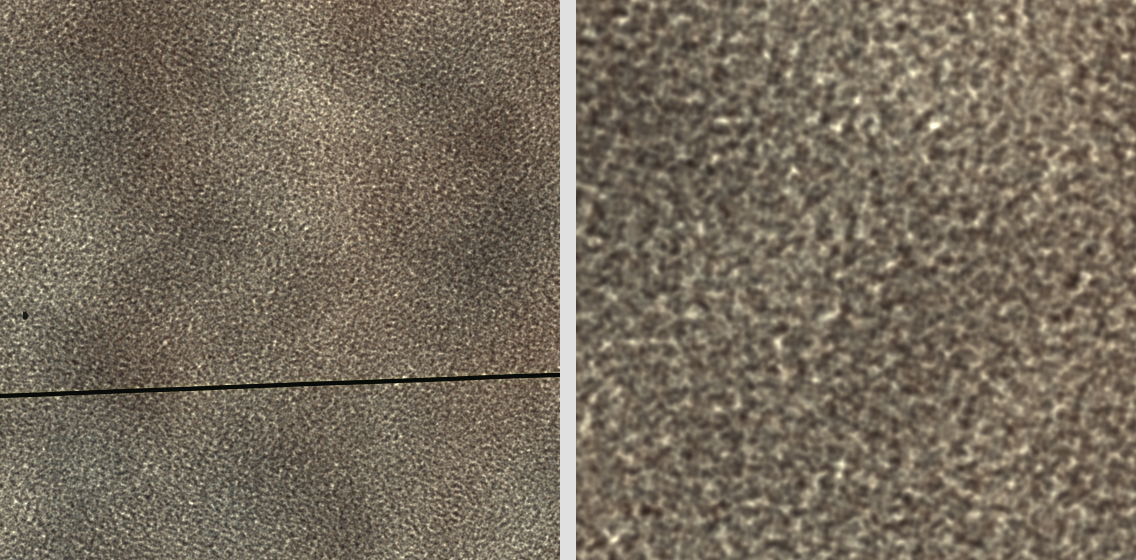
Left: the whole. Right: its middle third, enlarged.
This texture is drawn by a Shadertoy shader. Its source:

```glsl
// Weathered stone slab: fine wormy grain over soft cloudy stains, crossed by
// one dark, slightly tilted joint with pale rims, plus a small pit.
// Layers of gradient noise set an exponential tone, which is then coloured.

#define BASE_TONE 0.45
#define GRAIN_SCALE 135.0
#define GRAIN_CONTRAST 0.98
#define STAIN_SCALE 3.2
#define STAIN_CONTRAST 0.34
#define HUE_DRIFT 0.06
#define JOINT_LEFT 0.293
#define JOINT_SLOPE 0.038
#define JOINT_HALF_WIDTH 0.0040
#define RIM_STRENGTH 0.30
#define PIT_CENTER vec2(0.046, 0.437)
#define JOINT_COLOR vec3(0.035, 0.042, 0.030)

// Sine-free hash giving a vector in -1..1
vec2 hashGradient(vec2 cell) {
    vec3 h = fract(cell.xyx * vec3(0.1031, 0.1030, 0.0973));
    h += dot(h, h.yzx + 33.33);
    return fract((h.xx + h.yz) * h.zy) * 2.0 - 1.0;
}

float gradientNoise(vec2 p) {
    vec2 cell = floor(p), f = fract(p);
    vec2 blend = f * f * f * (f * (f * 6.0 - 15.0) + 10.0);
    vec2 e = vec2(0.0, 1.0);
    float a = dot(hashGradient(cell), f);
    float b = dot(hashGradient(cell + e.yx), f - e.yx);
    float c = dot(hashGradient(cell + e.xy), f - e.xy);
    float d = dot(hashGradient(cell + e.yy), f - e.yy);
    return mix(mix(a, b, blend.x), mix(c, d, blend.x), blend.y);
}

mat2 rotation(float angle) {
    float c = cos(angle), s = sin(angle);
    return mat2(c, s, -s, c);
}

// Broad stains, each octave turned to hide the lattice
float stains(vec2 p) {
    float sum = 0.0, weight = 1.0;
    for (int i = 0; i < 4; i++) {
        sum += weight * gradientNoise(p);
        p = rotation(0.9) * p * 2.1 + 17.3;
        weight *= 0.6;
    }
    return sum;
}

// Short flecks lying along two crossing directions
float grain(vec2 p, float lean) {
    vec2 stretch = vec2(0.8, 1.15);
    float falling = gradientNoise(rotation(0.45) * p * stretch + 50.0);
    float rising = gradientNoise(rotation(-0.7) * p * stretch + 310.0);
    float fine = gradientNoise(rotation(0.2) * p * 1.75 + 120.0);
    return falling * (0.75 + lean) + rising * (0.65 - lean) + 0.6 * fine;
}

void mainImage(out vec4 fragColor, in vec2 fragCoord) {
    vec2 uv = fragCoord / iResolution.y;
    float pixel = 1.0 / iResolution.y;

    // Stone tone
    float stain = stains(uv * STAIN_SCALE + 7.7);
    float lean = clamp(gradientNoise(uv * 5.0 + 90.0), -0.3, 0.3);
    float fleck = grain(uv * GRAIN_SCALE, lean);
    float tone = BASE_TONE * exp(GRAIN_CONTRAST * fleck + STAIN_CONTRAST * stain);

    // Pale rims, stronger above the joint
    float jointY = JOINT_LEFT + JOINT_SLOPE * uv.x
                 + 0.0008 * gradientNoise(vec2(uv.x * 9.0, 2.5));
    float side = uv.y - jointY;
    float outside = max(abs(side) - JOINT_HALF_WIDTH, 0.0);
    float rim = exp(-outside / 0.003) * (side > 0.0 ? 1.0 : 0.65);
    tone *= 1.0 + RIM_STRENGTH * rim;

    // Grey-brown stone, warmer at upper right and greener below the joint
    vec3 color = vec3(tone, tone - 0.04, tone * 0.845 - 0.028);
    float warmth = 0.25 * (uv.x - 0.5) + 0.35 * (uv.y - 0.45)
                 + 0.6 * gradientNoise(uv * 4.0 + 41.0)
                 + 0.5 * gradientNoise(uv * 95.0 + 23.0);
    color += HUE_DRIFT * warmth * vec3(0.8, -0.3, -0.7);
    color.b -= 0.05 * rim;

    // Joint and ragged pit
    float softness = max(0.0012, 0.7 * pixel);
    float joint = 1.0 - smoothstep(-softness, softness, abs(side) - JOINT_HALF_WIDTH);
    vec2 fromPit = (uv - PIT_CENTER) * vec2(1.0, 0.6);
    float pitEdge = length(fromPit) - 0.0045 - 0.004 * gradientNoise(uv * 150.0);
    float pit = 0.85 * (1.0 - smoothstep(-softness, softness, pitEdge));
    color = mix(color, JOINT_COLOR, max(joint, pit));

    fragColor = vec4(clamp(color, 0.0, 1.0), 1.0);
}
```
